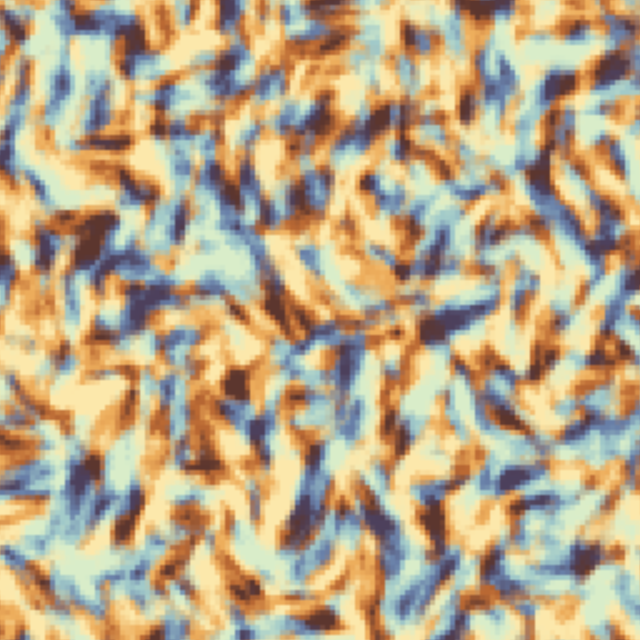
Reproduce this texture procedurally as a WebGL 2 fragment shader.

```glsl
#version 300 es
precision highp float;

uniform vec2 u_resolution;
out vec4 fragColor;

float hash(vec2 cell) {
    uvec2 q = uvec2(ivec2(cell) + 4096) * uvec2(1597u, 3571u);
    uint n = (q.x ^ (q.y << 7)) * 74573u;
    n = (n ^ (n >> 15)) * 48271u;
    n = (n ^ (n >> 13)) * 69621u;
    return float((n ^ (n >> 16)) & 65535u) / 65536.0;
}

float cornerSlope(vec2 cell, vec2 offset) {
    float angle = 6.2832 * hash(cell);
    return dot(vec2(cos(angle), sin(angle)), offset);
}

float gradientNoise(vec2 p) {
    vec2 i = floor(p), f = p - i;
    vec2 w = f * f * f * (f * (f * 6.0 - 15.0) + 10.0);
    vec2 e = vec2(1.0, 0.0);
    float low = mix(cornerSlope(i, f), cornerSlope(i + e, f - e), w.x);
    float high = mix(cornerSlope(i + e.yx, f - e.yx), cornerSlope(i + 1.0, f - 1.0), w.x);
    return mix(low, high, w.y);
}

float streak(vec2 p) {
    return gradientNoise(p) + 0.5 * gradientNoise(p * vec2(2.3, 1.9) + 31.7);
}

// Patches of streaks in four directions: x is tone, y is warmth
vec2 streakFields(vec2 p) {
    const vec4 angles = vec4(0.12, 1.1, 1.5, 2.2);
    vec2 sum = vec2(0.0);
    float power = 0.0;
    for (int i = 0; i < 4; i++) {
        float seed = 40.0 * float(i);
        vec2 along = vec2(cos(angles[i]), sin(angles[i]));
        vec2 q = vec2(dot(p, along), dot(p, vec2(-along.y, along.x)));
        float weight = exp(6.0 * gradientNoise(p * 6.0 + seed + 7.3));
        sum += weight * vec2(streak(q * vec2(9.0, 23.0) + seed),
                             streak(q * vec2(8.0, 21.0) + seed + 211.4));
        power += weight * weight;
    }
    return sum / sqrt(power);
}

vec3 ramp(float t, vec3 dark, vec3 deep, vec3 bright, vec3 pale) {
    vec3 c = mix(dark, deep, smoothstep(0.05, 0.36, t));
    c = mix(c, bright, smoothstep(0.34, 0.62, t));
    return mix(c, pale, smoothstep(0.6, 0.92, t));
}

vec3 grainColor(vec2 cell) {
    vec2 p = (cell + 0.5) / 128.0;
    p += 0.015 * vec2(gradientNoise(p * 11.0 + 71.2), gradientNoise(p * 11.0 + 93.6));
    vec2 field = streakFields(p);
    float tone = 0.59 + 1.2 * field.x + 0.1 * (hash(cell + 300.0) - 0.5);
    float warmth = field.y + 0.3 * gradientNoise(p * 4.0 + 55.1)
                 + 0.12 * (hash(cell + 700.0) - 0.5);
    vec3 warm = ramp(tone, vec3(0.36, 0.21, 0.18), vec3(0.73, 0.41, 0.2),
                     vec3(0.93, 0.68, 0.36), vec3(0.99, 0.91, 0.67));
    vec3 cool = ramp(tone, vec3(0.3, 0.25, 0.36), vec3(0.41, 0.5, 0.66),
                     vec3(0.63, 0.79, 0.79), vec3(0.85, 0.93, 0.79));
    return mix(cool, warm, smoothstep(-0.25, 0.18, warmth));
}

void main() {
    vec2 uv = gl_FragCoord.xy / min(u_resolution.x, u_resolution.y);

    // Square grains with softened borders
    vec2 g = uv * 128.0 - 0.5;
    vec2 cell = floor(g);
    vec2 w = smoothstep(0.15, 0.85, g - cell);
    vec3 low = mix(grainColor(cell), grainColor(cell + vec2(1.0, 0.0)), w.x);
    vec3 high = mix(grainColor(cell + vec2(0.0, 1.0)), grainColor(cell + 1.0), w.x);
    fragColor = vec4(mix(low, high, w.y), 1.0);
}
```
